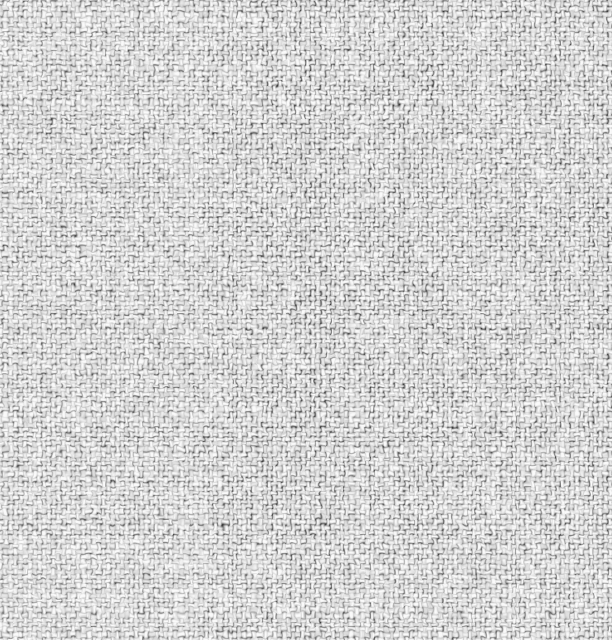
A Shadertoy shader for this texture:

```glsl
float hash(vec2 p) {
    vec3 q = fract(vec3(p.xyx) * 0.1031);
    q += dot(q, q.yzx + 33.33);
    return fract((q.x + q.y) * q.z);
}

float noise(vec2 p) {
    vec2 i = floor(p), f = fract(p);
    f = f * f * (3.0 - 2.0 * f);
    return mix(mix(hash(i), hash(i + vec2(1, 0)), f.x),
               mix(hash(i + vec2(0, 1)), hash(i + vec2(1, 1)), f.x), f.y);
}

// Darkness of one gap segment; alternating segments form small stairs
float gapStrength(vec2 id, float phase, float seed) {
    float patchFlip = step(0.65, noise(id * 0.2 + 40.0));
    float stair = mod(id.x + id.y + phase + patchFlip, 2.0);
    return mix(0.05, 0.95, hash(id + seed)) * mix(0.3, 1.0, stair);
}

float weave(vec2 uv) {
    vec2 p = uv * 131.0;
    // Straight threads of uneven width with a slight tremble
    p += 0.45 * vec2(noise(vec2(p.x * 0.45, 3.0)), noise(vec2(9.0, p.y * 0.45)));
    p += 0.4 * vec2(noise(p * 0.9 + 13.0), noise(p * 0.9 + 57.0));
    // Over-under bulge: crossings become alternating ovals
    vec2 a = 3.14159 * p;
    p += 0.15 * vec2(sin(a.y) * cos(a.x), -sin(a.x) * cos(a.y));

    vec2 cell = floor(p), f = p - cell;
    vec2 seam = floor(p + 0.5);
    vec2 d = p - seam;

    // Softer panel with stronger rows on the left, softer strip at the bottom
    float left = 1.0 - smoothstep(0.318, 0.323, uv.x);
    float strip = 1.0 - smoothstep(0.155, 0.165, uv.y);
    float contrast = 0.58 * (1.0 - 0.12 * left) * (1.0 - 0.08 * strip);

    // Gaps between neighbouring threads
    float column = mix(0.65, 1.35, hash(vec2(seam.x, 211.0))) * mix(1.06, 0.88, left);
    float row = mix(0.65, 1.35, hash(vec2(307.0, seam.y))) * mix(0.96, 1.14, left);
    float gaps = exp(-d.x * d.x / 0.03) * column * gapStrength(vec2(seam.x, cell.y), 0.0, 17.0);
    gaps = max(gaps, exp(-d.y * d.y / 0.03) * row * gapStrength(vec2(cell.x, seam.y), 1.0, 91.0));
    gaps *= 0.85;

    // Deep slanted pits where threads cross, mostly rising to the right
    float pit = hash(seam + 131.0);
    float slant = hash(seam + 173.0) < 0.78 ? 1.0 : -1.0;
    vec2 diagonal = vec2(d.x + slant * d.y, d.x - slant * d.y);
    gaps += 1.0 * pit * pit * exp(-diagonal.x * diagonal.x / 0.26 - diagonal.y * diagonal.y / 0.07);
    gaps /= 1.0 + 0.25 * gaps;

    // Rounded thread tops with fine fibres along the upper thread
    float warpOver = mod(cell.x + cell.y, 2.0);
    vec2 across = mix(vec2(1.3, 2.6), vec2(2.6, 1.3), warpOver);
    float fibre = noise(p * across + 19.0 * warpOver) - 0.5;
    float crown = 16.0 * f.x * (1.0 - f.x) * f.y * (1.0 - f.y);
    float tone = 0.9 + 0.05 * crown + 0.18 * fibre;
    tone += 0.04 * (hash(cell + 401.0) - 0.5);
    return tone - contrast * gaps;
}

void mainImage(out vec4 fragColor, in vec2 fragCoord) {
    // Four samples per pixel smooth the thread edges
    float shade = 0.0;
    for (int k = 0; k < 4; k++) {
        vec2 offset = vec2(k & 1, k >> 1) * 0.5 - 0.25;
        shade += clamp(weave((fragCoord + offset) / iResolution.y), 0.2, 0.98);
    }
    fragColor = vec4(vec3(shade * 0.25), 1.0);
}
```
